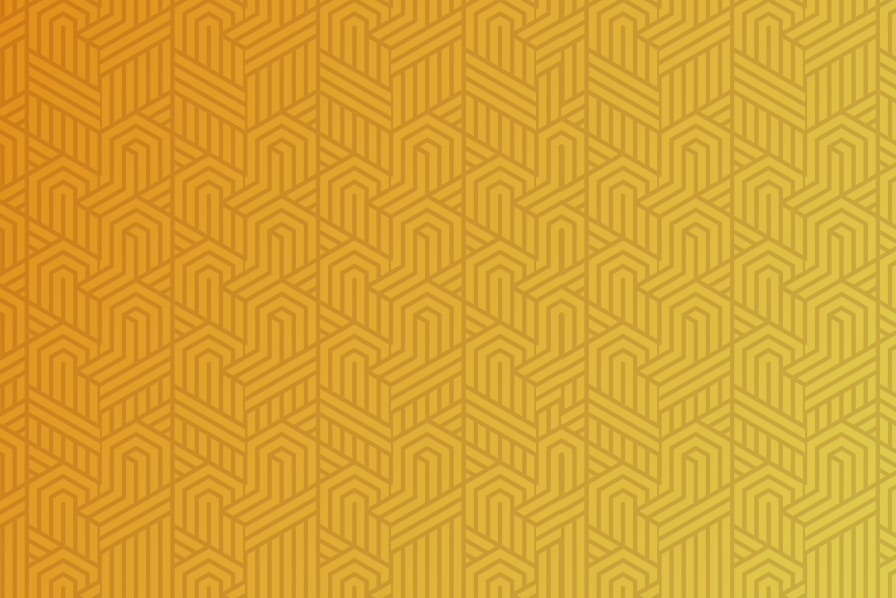
Write a WebGL 2 fragment shader that draws this pattern.

```glsl
#version 300 es
precision highp float;

uniform vec2 u_resolution;
out vec4 fragColor;

const float ARCHED = 0.0, STRIPED = 1.0;

// Distance to the nearest whole-number line
float gridLine(float f) {
    return 0.5 - abs(fract(f) - 0.5);
}

// Position within a row, row length and row kind
vec3 rowAt(float q) {
    if (q < -6.0) return vec3(mod(q, 6.0), 6.0, ARCHED);
    if (q < 0.0) return vec3(q + 6.0, 6.0, STRIPED);
    if (q < 18.0) return vec3(mod(q, 6.0), 6.0, ARCHED);
    if (q < 22.0) return vec3(q - 18.0, 4.0, STRIPED);
    return vec3(mod(q - 22.0, 6.0), 6.0, ARCHED);
}

// Left half: rows slope down to the right
float leftHalf(float s, float v) {
    vec3 row = rowAt(v - 0.5 * s);
    float fall = row.x, rise = fall + s;
    float border = min(fall, row.y - fall);
    float f;
    if (row.z == STRIPED) {
        float band = min(3.0, row.y - 2.0);
        f = fall < band ? fall : s;
        border = min(border, abs(fall - band));
    } else {
        bool corner = s < 3.0 && rise < 3.0;
        bool hook = rise > 7.0 && fall < 3.0;
        float arch = s < 3.0 ? min(s, rise - 3.0) : min(6.0 - s, fall);
        f = corner ? fall : hook ? rise : arch;
        if (s < 3.0) border = min(border, abs(rise - 3.0));
        if (s > 4.0 && fall < 3.0) border = min(border, abs(rise - 7.0));
        if (rise > 7.0) border = min(border, abs(fall - 3.0));
    }
    return min(gridLine(f), border);
}

// Right half: rows slope up to the right
float rightHalf(float t, float v) {
    float q = v + 0.5 * t;
    vec3 row = q < 28.0 ? rowAt(q) : vec3(q - 28.0, 12.0, STRIPED);
    float rise = row.x, fall = rise - t;
    float border = min(rise, row.y - rise);
    float f;
    if (row.z == STRIPED) {
        f = rise < 2.0 ? rise : t;
        border = min(border, abs(rise - 2.0));
    } else {
        bool corner = t > 3.0 && fall < -3.0;
        bool bend = t < 3.0 && fall > 3.0;
        float arch = t < 3.0 ? min(t, rise) : min(6.0 - t, fall + 3.0);
        f = corner || bend ? rise : arch;
        if (t > 3.0) border = min(border, abs(fall + 3.0));
        if (t > 2.0 && t < 3.0) border = min(border, abs(fall)); // inner fold
    }
    return min(gridLine(f), border);
}

void main() {
    vec2 uv = gl_FragCoord.xy / u_resolution;
    float x = gl_FragCoord.x / u_resolution.y;

    // Stripe units: a column is 12 wide, a row is 6 high
    float column = x * 49.28 - 2.21;
    if (x > 0.9375) column += 1.87; // sideways slip at the seam
    float s = mod(column, 12.0);
    float v = (1.0 - uv.y) * 42.67 - 9.475;

    float d = s < 6.0 ? leftHalf(s, v) : rightHalf(s - 6.0, v);
    d = min(d, min(s, 12.0 - s));

    // Diagonal gold gradient
    float blend = 0.78 * uv.x + 0.22 * (1.0 - uv.y);
    vec3 orange = vec3(0.885, 0.56, 0.10);
    vec3 gold = vec3(0.88, 0.68, 0.205);
    vec3 yellow = vec3(0.87, 0.805, 0.31);
    vec3 ground = blend < 0.5 ? mix(orange, gold, blend * 2.0)
                              : mix(gold, yellow, blend * 2.0 - 1.0);
    vec3 lineColor = ground * vec3(0.905, 0.855, 0.86);

    float soft = 0.6 * 49.28 / u_resolution.y;
    float ink = 1.0 - smoothstep(0.18 - soft, 0.18 + soft, d);
    fragColor = vec4(mix(ground, lineColor, ink), 1.0);
}
```
